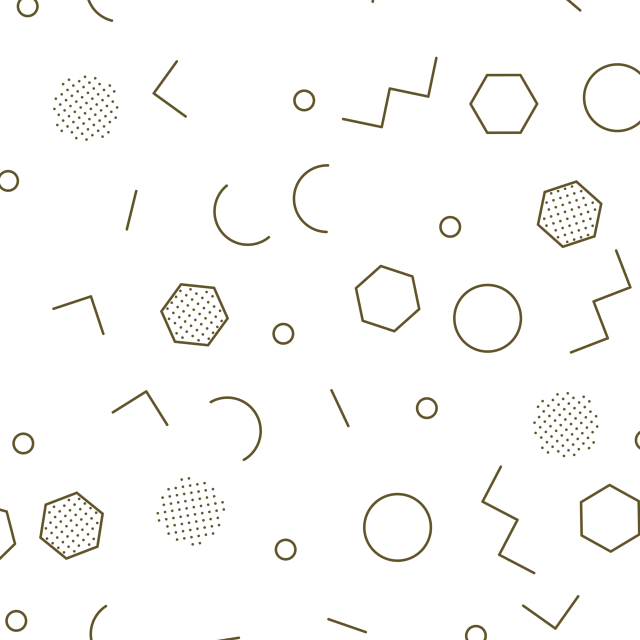
Reproduce this pattern procedurally as a three.js fragment shader.

```glsl
// Sparse geometric confetti: rings, circles, hexagons, arcs, strokes, zigzags
// and dotted patches in olive on white. One motif per cell of a jittered
// brick grid; all motifs are distance functions merged into one ink mask.
varying vec2 vUv;

const float CELLS = 6.0;
const float RADIUS = 0.052;
const vec3 OLIVE = vec3(0.375, 0.325, 0.155);

vec3 hash3(vec2 p) {
  vec3 q = fract(vec3(p.xyx) * vec3(0.1031, 0.1030, 0.0973));
  q += dot(q, q.yxz + 33.33);
  return fract((q.xxy + q.yzz) * q.zyx);
}

float segment(vec2 p, vec2 a, vec2 b) {
  vec2 ab = b - a;
  return length(p - a - ab * clamp(dot(p - a, ab) / dot(ab, ab), 0.0, 1.0));
}

// Open polyline of 1, 2 or 4 strokes with right-angled turns.
float zigzag(vec2 p, float strokes) {
  float d = 1.0;
  for (int i = 0; i < 4; i++) {
    float k = float(i);
    if (k >= strokes) break;
    float side = mod(k, 2.0) - 0.5;
    vec2 a = vec2(k - strokes * 0.5, side);
    vec2 b = vec2(a.x + 1.0, -side);
    d = min(d, segment(p, a * 0.0435, b * 0.0435));
  }
  return d;
}

float hexagon(vec2 p) {
  const vec2 n = vec2(-0.8660254, 0.5);
  float apothem = RADIUS * 0.866;
  p = abs(p);
  p -= 2.0 * min(dot(n, p), 0.0) * n;
  p -= vec2(clamp(p.x, -0.57735 * apothem, 0.57735 * apothem), apothem);
  return length(p) * sign(p.y);
}

float halfArc(vec2 p) {
  p.x = abs(p.x);
  return p.y > 0.0 ? abs(length(p) - RADIUS) : length(p - vec2(RADIUS, 0.0));
}

float outline(vec2 p, bool isHexagon) {
  return isHexagon ? hexagon(p) : length(p) - RADIUS;
}

// Square lattice of whole dots whose centres lie inside the outline.
float dots(vec2 p, bool isHexagon, float margin) {
  vec2 centre = (floor(p / 0.0114) + 0.5) * 0.0114;
  return outline(centre, isHexagon) < -margin ? length(p - centre) : 1.0;
}

// Distance to the motif's centre line; kinds are dealt evenly over the cells.
float motif(vec2 p, vec2 cell) {
  vec3 rnd = hash3(cell + 41.0);
  vec2 tile = floor(mod(cell + 0.5, CELLS));
  float slot = floor(mod((tile.x + tile.y * CELLS) * 11.0 + 0.5, 36.0));
  float kind = floor((slot + 0.5) / 4.0);
  bool smallRing = mod(slot + 0.5, 4.0) < 1.0;

  // Larger motifs wander less, so neighbours stay apart.
  float wander = smallRing ? 0.045 : (kind < 0.5 ? 0.008 : 0.024);
  p -= (rnd.xy - 0.5) * 2.0 * wander;
  if (smallRing) return abs(length(p) - 0.0152);

  float angle = rnd.z * 6.28318;
  float c = cos(angle), s = sin(angle);
  p = mat2(c, s, -s, c) * p;
  if (kind < 0.5) return zigzag(p, 4.0);
  if (kind < 1.5) return dots(p, false, 0.0);
  if (kind < 2.5) return halfArc(p);
  if (kind < 3.5) return abs(hexagon(p));
  if (kind < 4.5) return zigzag(p, 2.0);
  if (kind < 5.5) return zigzag(p, 1.0);
  if (kind < 6.5) return abs(length(p) - RADIUS);
  if (kind < 7.5) {
    bool isHexagon = rnd.x > 0.35;
    return min(abs(outline(p, isHexagon)), dots(p, isHexagon, 0.004));
  }
  if (rnd.y < 0.4) return halfArc(p);
  return zigzag(p, rnd.y < 0.7 ? 1.0 : 2.0);
}

void main() {
  vec2 grid = vUv * CELLS + vec2(0.3, 0.4);
  float d = 1.0;
  for (int j = -1; j <= 1; j++) {
    float row = floor(grid.y) + float(j);
    float shift = 0.5 * mod(row, 2.0);
    for (int i = -1; i <= 1; i++) {
      float column = floor(grid.x - shift) + float(i);
      vec2 centre = vec2(column + shift, row) + 0.5;
      d = min(d, motif((grid - centre) / CELLS, vec2(column, row)));
    }
  }
  float ink = 1.0 - smoothstep(0.0009, 0.0031, d);
  gl_FragColor = vec4(mix(vec3(1.0), OLIVE, ink), 1.0);
}
```
